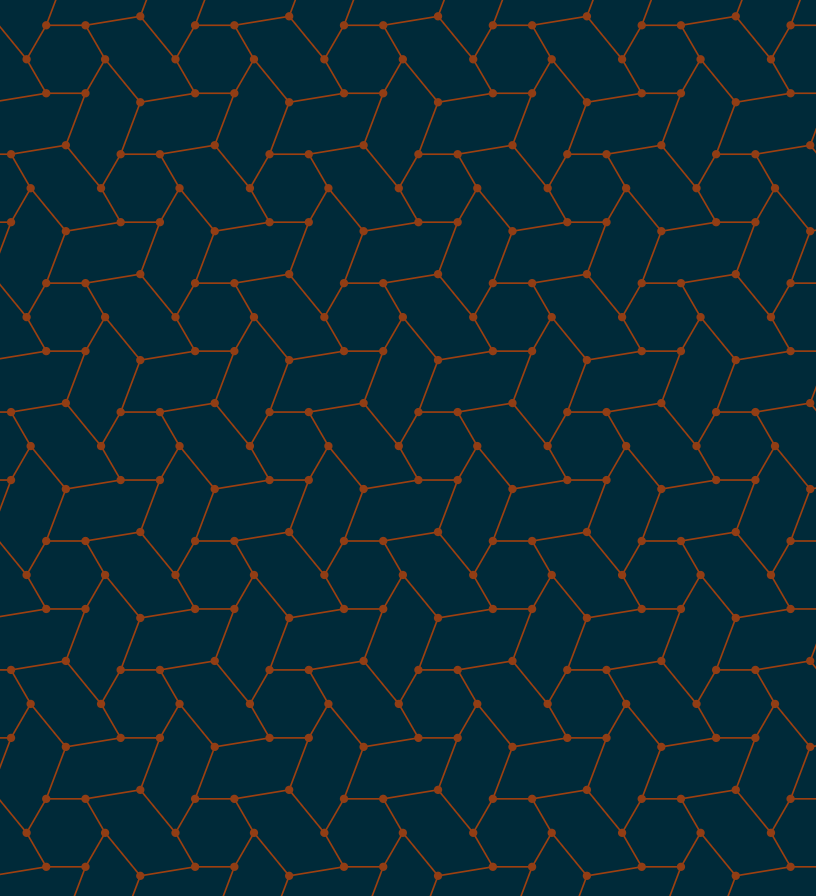
Reproduce this pattern procedurally as a WebGL 1 fragment shader.

```glsl
precision highp float;
// Thin copper wireframe of hexagons on a triangular lattice, joined by twisted spokes.
// Each pixel is folded into its nearest lattice cell, where six rotated copies of
// one hexagon side, one spoke and their end dots are drawn by distance.

uniform vec2 u_resolution;

// Lengths are fractions of the canvas height.
const float SPACING = 0.16615;            // distance between hexagon centres
const float HEX_RADIUS = 0.0438;          // centre to hexagon corner
const float LINE_HALF_WIDTH = 0.00092;
const float DOT_RADIUS = 0.0046;
const vec2 ORIGIN = vec2(0.0735, 0.0705); // centre of one hexagon
const vec3 BACKGROUND = vec3(0.0, 0.163, 0.225);
const vec3 LINE_COLOR = vec3(0.62, 0.25, 0.06);
const vec3 DOT_COLOR = vec3(0.57, 0.24, 0.08);
const float SQRT3 = 1.7320508;
const float SIXTH_TURN = 1.0471976;

vec2 polar(float radius, float angle) {
  return radius * vec2(cos(angle), sin(angle));
}

// Offset from the nearest point of a triangular lattice,
// taken as two interleaved rectangular grids.
vec2 latticeOffset(vec2 p) {
  vec2 cell = SPACING * vec2(1.0, SQRT3);
  vec2 a = mod(p + 0.5 * cell, cell) - 0.5 * cell;
  vec2 b = mod(p, cell) - 0.5 * cell;
  return dot(a, a) < dot(b, b) ? a : b;
}

float segmentDistance(vec2 p, vec2 a, vec2 b) {
  vec2 ab = b - a;
  float t = clamp(dot(p - a, ab) / dot(ab, ab), 0.0, 1.0);
  return length(p - a - t * ab);
}

// One-pixel wide edge smoothing.
float coverage(float signedDistance, float pixel) {
  return clamp(0.5 - signedDistance / pixel, 0.0, 1.0);
}

void main() {
  float pixel = 1.0 / u_resolution.y;
  vec2 p = latticeOffset(gl_FragCoord.xy * pixel - ORIGIN);

  float lineDistance = 1.0;
  float dotDistance = 1.0;
  for (int i = 0; i < 6; i++) {
    float angle = float(i) * SIXTH_TURN;
    vec2 corner = polar(HEX_RADIUS, angle);
    vec2 nextCorner = polar(HEX_RADIUS, angle + SIXTH_TURN);
    // Junction shared by three neighbouring cells
    vec2 junction = polar(SPACING / SQRT3, angle - 0.5 * SIXTH_TURN);

    lineDistance = min(lineDistance, segmentDistance(p, corner, nextCorner));
    lineDistance = min(lineDistance, segmentDistance(p, corner, junction));
    dotDistance = min(dotDistance, min(length(p - corner), length(p - junction)));
  }

  vec3 color = mix(BACKGROUND, LINE_COLOR, coverage(lineDistance - LINE_HALF_WIDTH, pixel));
  color = mix(color, DOT_COLOR, coverage(dotDistance - DOT_RADIUS, pixel));
  gl_FragColor = vec4(color, 1.0);
}
```
